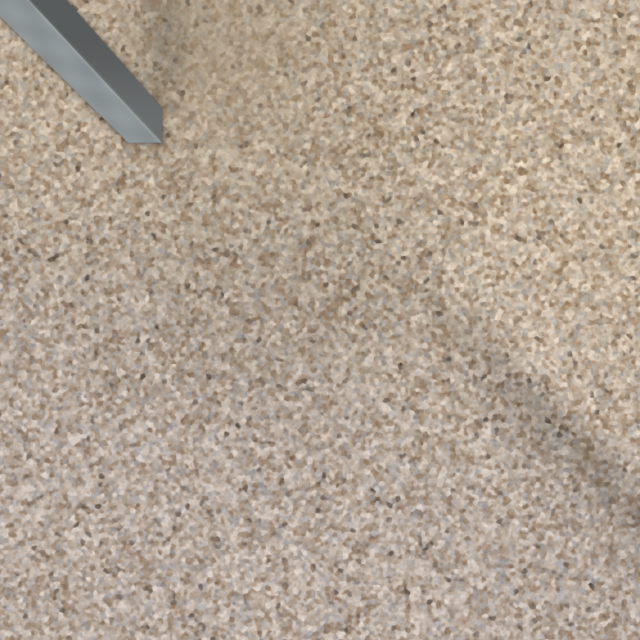
Reproduce this texture procedurally as a Shadertoy shader.

```glsl
const float GRAINS = 142.0;        // grain cells across the canvas
const float GRAIN_SHARPNESS = 7.5;
const float GRAIN_STRETCH = 0.55;
const float TONE_JITTER = 0.20;
const float FINE_SHARE = 0.30;
const float EDGE = 0.0016;         // softness of the leg outline

const vec3 CREAM = vec3(0.85, 0.80, 0.745);
const vec3 SAND  = vec3(0.73, 0.675, 0.61);
const vec3 TAN   = vec3(0.61, 0.52, 0.43);
const vec3 GREY  = vec3(0.68, 0.66, 0.645);
const vec3 SPECK = vec3(0.38, 0.33, 0.29);
const vec3 HAZE  = vec3(0.71, 0.65, 0.57);
const vec3 WARM  = vec3(1.01, 0.995, 0.955);
const vec3 COOL  = vec3(0.985, 0.985, 1.01);
const vec3 STEEL_LIGHT = vec3(0.55, 0.58, 0.59);
const vec3 STEEL_DARK  = vec3(0.35, 0.36, 0.36);

// Leg outline: left edge, ridge between the faces, right edge
const vec2 LEFT_TOP  = vec2(0.0, 0.974),   LEFT_END  = vec2(0.198, 0.779);
const vec2 RIDGE_TOP = vec2(0.045, 1.0),   RIDGE_END = vec2(0.252, 0.777);
const vec2 RIGHT_TOP = vec2(0.104, 1.0),   RIGHT_END = vec2(0.253, 0.831);

vec3 hash3(vec2 p) {
    vec3 q = fract(vec3(p.xyx) * vec3(0.1031, 0.1030, 0.0973));
    q += dot(q, q.yxz + 33.33);
    return fract((q.xxy + q.yzz) * q.zyx);
}

vec3 grainColour(vec3 h) {
    vec3 c = h.x < 0.30 ? CREAM : h.x < 0.61 ? SAND : h.x < 0.82 ? TAN : h.x < 0.975 ? GREY : SPECK;
    return c + (h.y - 0.5) * TONE_JITTER;
}

// Cellular noise whose cells melt softly into their neighbours
vec3 grains(vec2 p) {
    vec2 cell = floor(p);
    vec3 sum = vec3(0.0);
    float total = 0.0;
    for (int y = -1; y <= 1; y++)
    for (int x = -1; x <= 1; x++) {
        vec2 id = cell + vec2(x, y);
        vec3 place = hash3(id + 7.0);
        vec3 look = hash3(id + 211.0);
        vec2 d = p - id - mix(vec2(0.5), place.xy, 0.85);
        float angle = 6.2832 * place.z;
        float along = dot(d, vec2(cos(angle), sin(angle)));
        float dist2 = dot(d, d) - GRAIN_STRETCH * along * along;
        float weight = exp(-GRAIN_SHARPNESS * dist2);
        sum += weight * grainColour(look);
        total += weight;
    }
    return sum / max(total, 1e-6);
}

float blob(vec2 p, vec2 centre, vec2 radius) {
    vec2 d = (p - centre) / radius;
    return exp(-dot(d, d));
}

// Signed distance to the left of the line from a to b
float side(vec2 p, vec2 a, vec2 b) {
    vec2 d = normalize(b - a), q = p - a;
    return d.x * q.y - d.y * q.x;
}

vec3 floorColour(vec2 p) {
    vec3 coarse = grains(p * GRAINS);
    vec3 fine = grains(p.yx * GRAINS * 1.45 + 300.0);
    vec3 c = mix(coarse, fine, FINE_SHARE);
    c = mix(c, HAZE, 0.45 * blob(p, vec2(0.34, 0.93), vec2(0.14, 0.16)));

    // Broad light, warmer towards the top
    float light = 0.972 + 0.07 * blob(p, vec2(0.92, 0.60), vec2(0.28, 0.34));
    light += 0.02 * blob(p, vec2(0.35, 0.08), vec2(0.5, 0.25));
    light -= 0.06 * blob(p, vec2(0.45, 0.58), vec2(0.28, 0.20));
    light += 0.01 * sin(9.0 * p.x + 3.0 * p.y) * sin(8.0 * p.y - 4.0 * p.x);

    // Shadows: long diagonal band and the soft one beside the leg
    float across = (p.x + p.y - 1.205) * 0.7071;
    float width = across > 0.0 ? 0.030 : 0.060;
    float band = exp(-across * across / (width * width)) * smoothstep(0.56, 0.84, p.x);
    light -= 0.17 * band;
    light -= 0.14 * blob(p, vec2(0.255, 0.93), vec2(0.035, 0.12));
    light -= 0.06 * blob(p, vec2(0.32, 0.96), vec2(0.14, 0.13));
    return c * light * mix(COOL, WARM, smoothstep(0.15, 0.85, p.y + 0.25 * (p.x - 0.5)));
}

vec3 legColour(vec2 p, float ridge) {
    float brushed = sin(p.x * 71.0 + p.y * 93.0) * sin(p.y * 57.0 - p.x * 38.0);
    vec3 front = STEEL_LIGHT * (1.0 + 0.04 * brushed);
    vec3 flank = STEEL_DARK * (1.0 + 0.2 * smoothstep(0.95, 0.8, p.y));
    vec3 c = mix(front, flank, smoothstep(-EDGE, EDGE, ridge));
    return c + 0.07 * exp(-pow(abs(ridge) / 0.0025, 2.0));
}

void mainImage(out vec4 fragColor, in vec2 fragCoord) {
    vec2 p = fragCoord / iResolution.xy;
    float ridge = side(p, RIDGE_TOP, RIDGE_END);
    float inside = min(side(p, LEFT_TOP, LEFT_END), -side(p, RIGHT_TOP, RIGHT_END));
    inside = min(inside, min(RIGHT_END.x - p.x, p.y - RIDGE_END.y));

    vec3 c = floorColour(p);
    c *= 1.0 - 0.35 * exp(-max(-inside, 0.0) / 0.004);
    c = mix(c, legColour(p, ridge), smoothstep(-EDGE, EDGE, inside));
    fragColor = vec4(clamp(c, 0.0, 1.0), 1.0);
}
```
